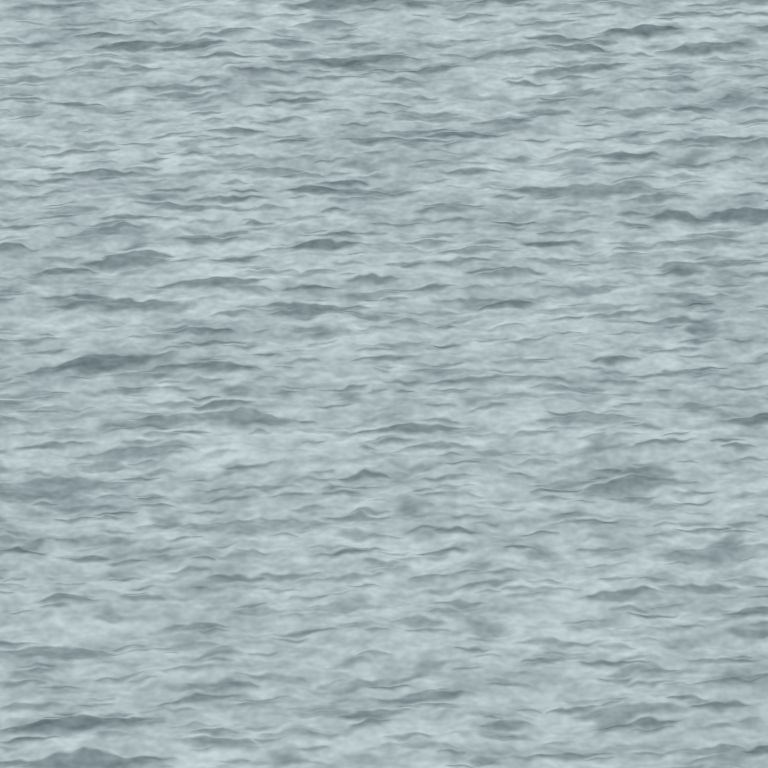
This texture is drawn by a WebGL 1 fragment shader. Its source:

```glsl
precision highp float;
// Rippled grey-blue water seen at a low angle. Stretched gradient noise gives
// the pale sheen; ragged streaks and three layers of scattered, tapered slivers
// give the dark wave faces, which shrink gently towards the top of the canvas.
uniform vec2 u_resolution;

#define BASE_TONE 0.682
#define SHEEN 0.108
#define GRAIN 0.058
#define FACE_DEPTH 0.225
#define STREAKS 0.5
#define EDGE 0.0019
#define TILT 0.04
#define WARP 0.008
#define RAGGED 0.0042

const vec3 DEEP = vec3(0.41, 0.47, 0.49);
const vec3 PALE = vec3(0.72, 0.78, 0.79);

vec2 hash2(vec2 p) {
  vec3 q = fract(vec3(p.xyx) * vec3(0.1031, 0.1030, 0.0973));
  q += dot(q, q.yzx + 33.33);
  return fract((q.xx + q.yz) * q.zy);
}

float corner(vec2 cell, vec2 offset) {
  float angle = 6.2832 * hash2(cell + 57.0).x;
  return dot(vec2(cos(angle), sin(angle)), offset);
}

// Gradient noise, roughly -0.7 to 0.7
float noise(vec2 p) {
  vec2 i = floor(p), f = p - i;
  vec2 u = f * f * f * (f * (f * 6.0 - 15.0) + 10.0);
  vec2 e = vec2(1.0, 0.0);
  float low = mix(corner(i, f), corner(i + e, f - e), u.x);
  float high = mix(corner(i + e.yx, f - e.yx), corner(i + e.xx, f - e.xx), u.x);
  return mix(low, high, u.y);
}

// Darkness of scattered slivers: crisp crest above, softer foot below
float waveFaces(vec2 p, vec2 cellSize, float density, float seed) {
  vec2 home = floor(p / cellSize);
  float dark = 0.0;
  for (int j = -1; j <= 1; j++) {
    for (int i = -1; i <= 1; i++) {
      vec2 cell = home + vec2(float(i), float(j));
      vec2 place = hash2(cell + seed);
      vec2 size = hash2(cell + seed + 131.0);
      vec2 look = hash2(cell + seed + 277.0);
      vec2 q = p - (cell + place) * cellSize;
      float halfLength = cellSize.x * mix(0.24, 0.6, size.x);
      float halfHeight = halfLength * mix(0.055, 0.125, size.y);
      float x = q.x / halfLength;
      x += 0.35 * (place.x - 0.5) * (1.0 - x * x);
      float taper = max(1.0 - abs(x), 0.0);
      float lean = TILT + 0.16 * (look.x - 0.5);
      float bow = halfHeight * mix(-0.3, 0.6, place.y) * taper;
      float y = q.y - lean * q.x - bow;
      float soft = y > 0.0 ? EDGE : EDGE + 0.45 * halfHeight;
      float body = 1.0 - smoothstep(-soft, soft, abs(y) - halfHeight * taper);
      body *= 1.0 - smoothstep(0.6, 1.0, abs(x));
      float present = step(fract(look.x * 7.0 + look.y), density);
      dark = max(dark, body * present * mix(0.5, 1.0, look.y));
    }
  }
  return dark;
}

void main() {
  vec2 uv = gl_FragCoord.xy / u_resolution.y;

  // Mild perspective, then wobbles that break up straight streaks
  vec2 p = vec2((uv.x - 0.5) * (0.88 + 0.24 * uv.y) + 3.0,
                0.8 * uv.y + 0.22 * uv.y * uv.y + 2.0);
  p.y += WARP * noise(p * vec2(7.0, 17.0));
  p.y += 0.6 * WARP * noise(p * vec2(24.0, 50.0));
  vec2 ragged = p + RAGGED * vec2(2.0 * noise(p * vec2(40.0, 120.0) + 7.0),
                                  noise(p * vec2(52.0, 85.0) + 31.0));

  // Pale sheen in flat streaks of falling size
  vec2 s = vec2(ragged.x, ragged.y - TILT * ragged.x);
  float sheen = 0.8 * noise(s * vec2(4.5, 17.0))
              + 0.9 * noise(s * vec2(12.0, 50.0) + 11.0)
              + noise(s * vec2(29.0, 108.0) + 23.0);
  float grain = noise(p * vec2(65.0, 175.0) + 41.0)
              + 0.6 * noise(p * vec2(130.0, 230.0) + 67.0);

  // Dark faces: broad swells, ordinary ripples and small flecks
  float faces = waveFaces(ragged, vec2(0.21, 0.056), 0.66, 5.0);
  faces = max(faces, 0.95 * waveFaces(ragged, vec2(0.105, 0.027), 0.72, 71.0));
  faces = max(faces, 0.75 * waveFaces(ragged, vec2(0.06, 0.018), 0.66, 163.0));
  float streak = smoothstep(0.2, 0.48, noise(s * vec2(13.0, 60.0) + 83.0));
  faces = max(faces, STREAKS * streak) + 0.2 * faces * streak;

  float light = SHEEN * sheen * (1.0 - 0.3 * min(faces, 1.0));
  light -= 2.2 * max(light, 0.0) * max(light, 0.0);
  float tone = BASE_TONE + light + GRAIN * grain - FACE_DEPTH * faces;
  tone = clamp(tone, 0.36, 0.78);

  // Tone to colour, with a faint drift between green and blue
  vec3 color = mix(DEEP, PALE, (tone - DEEP.r) / (PALE.r - DEEP.r));
  float drift = noise(uv * vec2(5.0, 9.0) + 91.0) + 0.5 * (uv.y - 0.5);
  color += 0.007 * drift * vec3(0.5, -0.3, 0.8);
  gl_FragColor = vec4(color, 1.0);
}
```
